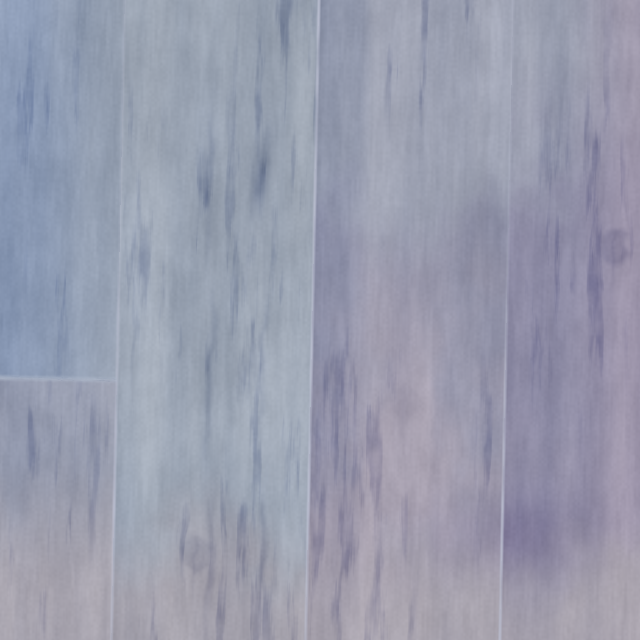
Give the GLSL for this texture, as a WebGL 1 fragment shader.

```glsl
precision highp float;
uniform vec2 u_resolution;

float hash(vec2 p) {
  return fract(sin(dot(p, vec2(127.1, 311.7))) * 43758.55);
}

float noise(vec2 p) {
  vec2 i = floor(p), f = fract(p);
  f = f * f * (3.0 - 2.0 * f);
  return mix(mix(hash(i), hash(i + vec2(1, 0)), f.x),
             mix(hash(i + vec2(0, 1)), hash(i + vec2(1, 1)), f.x), f.y);
}

float fbm(vec2 p) {
  float sum = 0.0, amp = 0.53;
  for (int i = 0; i < 4; i++) {
    sum += amp * noise(p);
    p = p * 2.03 + 17.3;
    amp *= 0.5;
  }
  return sum;
}

// Soft elliptical spot
float spot(vec2 uv, vec2 center, vec2 size) {
  vec2 q = (uv - center) / size;
  return exp(-dot(q, q));
}

// Broad light: blue at left, violet at right, warm at the foot
vec3 plankColor(vec2 uv, float id, float across, float butt) {
  float cloud = smoothstep(0.3, 0.7, fbm(uv * vec2(9.0, 6.0) + id * 7.3));
  vec3 cool = mix(vec3(0.54, 0.60, 0.705), vec3(0.615, 0.652, 0.708), smoothstep(0.0, 0.24, uv.x));
  cool = mix(cool, vec3(0.60, 0.615, 0.685), butt * 0.8);
  cool += (cloud - 0.45) * 0.03;
  vec3 violet = mix(vec3(0.575, 0.585, 0.67), vec3(0.655, 0.63, 0.69), smoothstep(0.8, 0.3, uv.y) * (0.3 + 0.7 * cloud));
  violet = mix(violet, vec3(0.625, 0.645, 0.705), 0.85 * smoothstep(0.64, 0.8, uv.y + cloud * 0.1));
  if (id > 1.5) {
    violet = mix(violet, vec3(0.56, 0.55, 0.65), 0.85 * smoothstep(0.95, 0.6, uv.y + cloud * 0.12));
    violet = mix(violet, vec3(0.63, 0.59, 0.67), 0.7 * smoothstep(0.87, 1.0, uv.x));
  } else {
    violet -= vec3(0.055, 0.045, 0.03) * smoothstep(0.38, 0.05, across) * smoothstep(0.1, 0.35, uv.y);
    violet -= 0.04 * spot(uv, vec2(0.75, 0.62), vec2(0.05, 0.1));
    violet += 0.025 * smoothstep(0.88, 0.90, across) * smoothstep(0.5, 0.8, uv.y);
  }
  vec3 wood = mix(cool, violet, step(0.5, id));
  float foot = smoothstep(0.27, 0.02, uv.y + (cloud - 0.5) * 0.10);
  wood = mix(wood, vec3(0.67, 0.65, 0.685), foot * 0.85);
  // Dusky patch across the last seam
  return wood - vec3(0.08, 0.09, 0.055) * spot(uv, vec2(0.80, 0.16), vec2(0.11, 0.06));
}

void main() {
  vec2 uv = gl_FragCoord.xy / u_resolution;
  float px = 1.0 / min(u_resolution.x, u_resolution.y);

  // Slightly leaning planks
  float s = (uv.x - 0.174 - 0.021 * uv.y) / 0.3035;
  float id = floor(s), across = fract(s);
  float buttDist = uv.y - 0.408 + 0.02 * (uv.x - 0.09);
  float first = step(id, -0.5);
  float butt = first * smoothstep(0.003, -0.003, buttDist);
  vec3 color = plankColor(uv, id, across, butt);

  // One knot in each plank, higher from left to right
  vec2 k = vec2(across, uv.y) - vec2(0.42 + 0.06 * id, 0.134 + 0.238 * id);
  k *= vec2(0.3035, 1.0);
  k += (noise(uv * 55.0) - 0.5) * 0.012;
  float knotDist = length(k / vec2(0.024, 0.030));
  float knotPower = id == 1.0 ? 0.25 : 1.0;

  // Straight grain, bent only beside the knot
  float bend = k.x * exp(-knotDist * knotDist * 0.3) * knotPower;
  vec2 g = vec2(uv.x - 0.021 * uv.y - bend * 0.3, uv.y + id * 5.7 + butt * 3.1);
  float broad = fbm(g * vec2(26.0, 2.4)) - 0.5;
  float medium = fbm(g * vec2(80.0, 11.0) + 9.0) - 0.5;
  float fine = noise(g * vec2(250.0, 34.0)) - 0.5;
  float smudge = fbm(uv * vec2(24.0, 20.0) + id * 3.7) - 0.5;
  float speck = noise(uv * 230.0) - 0.5;
  color += broad * vec3(0.105, 0.095, 0.075) + medium * 0.05 + smudge * 0.05 + fine * 0.022 + speck * 0.018;

  // Short broken veins, crowded in some bands
  float vein = smoothstep(0.56, 0.8, fbm(g * vec2(70.0, 7.0) + 31.0));
  vein *= smoothstep(0.4, 0.75, noise(g * vec2(13.0, 3.0) + 5.0)) * (0.5 + noise(uv * vec2(90.0, 45.0)));
  color -= vein * vec3(0.09, 0.085, 0.06);

  // Knot body, ring and tail
  float body = smoothstep(1.3, 0.2, knotDist) * 0.055;
  float ring = exp(-pow((knotDist - 0.75) * 4.0, 2.0)) * 0.06 * noise(uv * 45.0);
  float tail = exp(-pow(k.x / 0.004, 2.0)) * smoothstep(-0.1, -0.02, k.y) * smoothstep(0.04, 0.0, k.y) * 0.035;
  color -= (body + ring + tail) * knotPower * vec3(1.0, 0.95, 0.75);

  // Dark streaks in two columns of the second plank
  for (int i = 0; i < 6; i++) {
    float n = float(i), column = mod(n, 2.0);
    vec2 center = vec2(0.41 - 0.082 * column, 0.73 - 0.30 * floor(n / 2.0) - 0.02 * column);
    vec2 q = uv - center;
    q.x += (noise(uv * vec2(12.0, 30.0) + n) - 0.5) * 0.008 - q.y * (i == 0 ? 0.18 : 0.04);
    q /= i == 0 ? vec2(0.012, 0.06) : vec2(0.0055, 0.11);
    float ragged = 0.25 + 1.2 * noise(uv * vec2(120.0, 30.0));
    color -= exp(-dot(q, q)) * ragged * (i == 0 ? 0.13 : 0.075) * vec3(1.0, 0.95, 0.72);
  }

  // Thin pale seams with a soft shadow on the right
  float side = (fract(s + 0.5) - 0.5) * 0.3035;
  float seamId = floor(s + 0.5);
  float fade = seamId == 1.0 ? 0.85 : mix(0.85, 0.25, smoothstep(0.2, 0.75, uv.y));
  float wear = 0.55 + 0.45 * noise(vec2(seamId * 9.0, uv.y * 24.0));
  float line = smoothstep(0.0042, 0.0002, abs(side));
  color -= 0.03 * smoothstep(0.016, 0.002, side) * step(0.0, side) * fade;
  color = mix(color, vec3(0.735, 0.75, 0.82), line * fade * wear);

  // Faint butt joint of the first plank
  float joint = smoothstep(0.0055 + px, 0.0005, abs(buttDist)) * first;
  color = mix(color, vec3(0.67, 0.71, 0.78), joint * (0.25 + 0.5 * noise(uv * 30.0)));

  gl_FragColor = vec4(clamp(color, 0.0, 1.0), 1.0);
}
```
